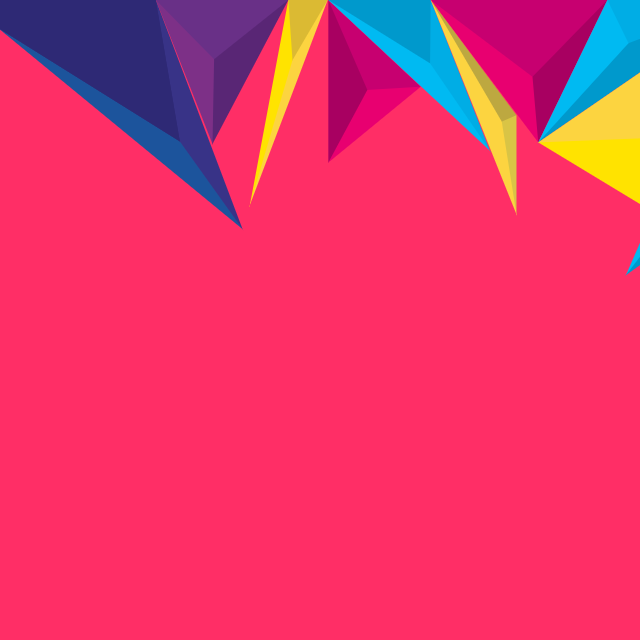
This background is drawn by a Shadertoy shader. Its source:

```glsl
const vec3 CORAL = vec3(1.00, 0.18, 0.40);
const vec3 NAVY = vec3(0.18, 0.16, 0.46);
const vec3 INDIGO = vec3(0.22, 0.20, 0.53);
const vec3 BLUE = vec3(0.11, 0.33, 0.61);
const vec3 PURPLE = vec3(0.41, 0.19, 0.53);
const vec3 PLUM = vec3(0.35, 0.15, 0.46);
const vec3 ORCHID = vec3(0.49, 0.19, 0.53);
const vec3 LEMON = vec3(1.00, 0.89, 0.00);
const vec3 GOLD = vec3(0.99, 0.83, 0.25);
const vec3 MUSTARD = vec3(0.86, 0.73, 0.20);
const vec3 OLIVE = vec3(0.74, 0.66, 0.25);
const vec3 STRAW = vec3(0.85, 0.77, 0.27);
const vec3 WINE = vec3(0.66, 0.00, 0.38);
const vec3 MAGENTA = vec3(0.78, 0.00, 0.44);
const vec3 ROSE = vec3(0.91, 0.00, 0.44);
const vec3 TEAL = vec3(0.00, 0.60, 0.80);
const vec3 AZURE = vec3(0.00, 0.68, 0.90);
const vec3 CYAN = vec3(0.00, 0.73, 0.95);

// Signed distance to the line through a and b
float lineDistance(vec2 p, vec2 a, vec2 b) {
    vec2 e = normalize(b - a);
    return dot(p - a, vec2(e.y, -e.x));
}

// Smooth triangle mask, for either winding order
float triangle(vec2 p, float px, vec2 a, vec2 b, vec2 c) {
    float side = sign(lineDistance(c, a, b));
    float inside = side * lineDistance(p, a, b);
    inside = min(inside, side * lineDistance(p, b, c));
    inside = min(inside, side * lineDistance(p, c, a));
    return clamp(0.5 + inside / px, 0.0, 1.0);
}

// Triangle split into three flat facets that meet at the apex
vec3 pyramid(vec3 under, vec2 p, float px, vec2 a, vec2 b, vec2 c, vec2 apex,
             vec3 colorAB, vec3 colorBC, vec3 colorCA) {
    vec3 w = vec3(triangle(p, px, a, b, apex),
                  triangle(p, px, b, c, apex),
                  triangle(p, px, c, a, apex)) + 1e-4;
    vec3 shade = (colorAB * w.x + colorBC * w.y + colorCA * w.z) / (w.x + w.y + w.z);
    return mix(under, shade, triangle(p, px, a, b, c));
}

void mainImage(out vec4 fragColor, in vec2 fragCoord) {
    // Canvas units, measured downward from the top edge
    vec2 p = fragCoord / iResolution.xy;
    p.y = 1.0 - p.y;
    float px = 1.0 / min(iResolution.x, iResolution.y);
    vec3 color = CORAL;

    // Purple and navy group
    color = pyramid(color, p, px, vec2(0.2435, 0.0), vec2(0.4505, 0.0), vec2(0.332, 0.225),
                    vec2(0.3345, 0.0925), PURPLE, PLUM, ORCHID);
    vec2 navyLeft = vec2(-0.004, 0.043);
    vec2 navyApex = vec2(0.281, 0.221);
    color = pyramid(color, p, px, navyLeft, vec2(0.2435, 0.0), vec2(0.379, 0.358),
                    navyApex, NAVY, INDIGO, BLUE);
    color = mix(color, NAVY, triangle(p, px, navyLeft, vec2(0.021, -1.302), navyApex));

    // Narrow yellow shard
    color = pyramid(color, p, px, vec2(0.4505, 0.0), vec2(0.512, 0.0), vec2(0.3905, 0.32),
                    vec2(0.457, 0.094), MUSTARD, GOLD, LEMON);

    // Central magenta and cyan
    color = pyramid(color, p, px, vec2(0.513, 0.0), vec2(0.513, 0.254), vec2(0.6575, 0.1355),
                    vec2(0.574, 0.1405), WINE, ROSE, MAGENTA);
    color = pyramid(color, p, px, vec2(0.513, 0.0), vec2(0.673, 0.0), vec2(0.7655, 0.2355),
                    vec2(0.672, 0.099), TEAL, AZURE, CYAN);

    // Right magenta with the yellow sliver over it
    color = pyramid(color, p, px, vec2(0.673, 0.0), vec2(0.949, 0.0), vec2(0.841, 0.2225),
                    vec2(0.832, 0.12), MAGENTA, WINE, ROSE);
    color = pyramid(color, p, px, vec2(0.673, 0.0), vec2(0.807, 0.18), vec2(0.807, 0.335),
                    vec2(0.784, 0.19), OLIVE, STRAW, GOLD);

    // Shapes running off the right edge
    color = pyramid(color, p, px, vec2(0.841, 0.2225), vec2(0.949, 0.0), vec2(1.172, -0.005),
                    vec2(0.982, 0.0675), CYAN, AZURE, TEAL);
    color = pyramid(color, p, px, vec2(0.841, 0.2225), vec2(1.172, -0.005), vec2(1.172, 0.423),
                    vec2(1.107, 0.212), GOLD, MUSTARD, LEMON);
    color = pyramid(color, p, px, vec2(0.978, 0.43), vec2(1.042, 0.283), vec2(1.042, 0.384),
                    vec2(1.029, 0.363), CYAN, AZURE, TEAL);

    fragColor = vec4(color, 1.0);
}
```
